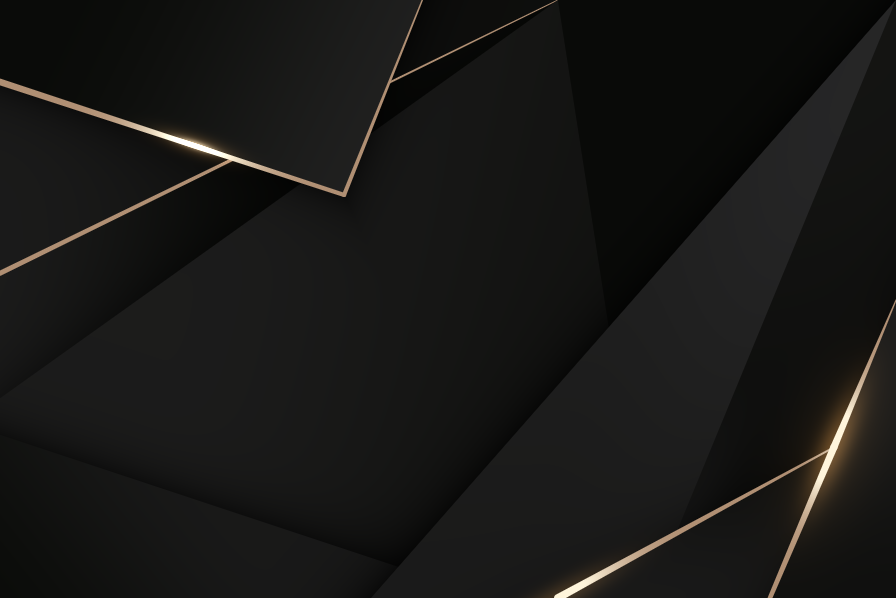
A WebGL 2 fragment shader for this background:

```glsl
#version 300 es
precision highp float;
// Overlapping dark panels with soft shadows, thin gold edges and warm glints.
// Each panel is an intersection of half planes, painted from back to front;
// the gold edges are tapered segments, whitened where a glint falls on them.
uniform vec2 u_resolution;
out vec4 outColor;

// Layout in canvas units: x runs 0..1.5, y runs 0..1.
const float ASPECT = 1.5;
const vec2 FLAP_LEFT = vec2(0.0, 0.863), FLAP_TIP = vec2(0.576, 0.674), FLAP_TOP = vec2(0.707, 1.0);
const vec2 RAIL_LEFT = vec2(0.0, 0.543), PEAK = vec2(0.934, 1.0);
const vec2 CENTRE_LEFT = vec2(0.0, 0.334), CENTRE_RIGHT = vec2(1.016, 0.473);
const vec2 BASE_LEFT = vec2(0.0, 0.273), BASE_RIGHT = vec2(0.664, 0.053);
const vec2 BLADE_FOOT = vec2(0.621, 0.0), BLADE_TOP = vec2(1.5, 1.0), FOLD_FOOT = vec2(1.133, 0.111);
const vec2 FORK = vec2(1.396, 0.252), FORK_LEFT = vec2(0.934, 0.0);
const vec2 SPINE_FOOT = vec2(1.289, 0.0), SPINE_TOP = vec2(1.5, 0.498);
const vec2 FLAP_GLINT = vec2(0.328, 0.757);

const vec3 BLACK = vec3(0.036, 0.040, 0.032);
const vec3 COAL = vec3(0.062, 0.063, 0.058);
const vec3 CHARCOAL = vec3(0.108, 0.108, 0.106);
const vec3 SLATE = vec3(0.148, 0.148, 0.150);
const vec3 GOLD = vec3(0.69, 0.56, 0.45);
const vec3 HOT = vec3(1.0, 0.96, 0.86);
const vec3 AMBER = vec3(0.85, 0.58, 0.27);

float pixel;

// Signed distance to a line, positive on the left of a -> b.
float side(vec2 p, vec2 a, vec2 b) {
    vec2 d = normalize(b - a);
    return dot(p - a, vec2(-d.y, d.x));
}

float cover(float d) {
    return clamp(d / pixel + 0.5, 0.0, 1.0);
}

// Shade cast outside a panel whose inside distance is d.
float shadow(float d, float reach, float strength) {
    return 1.0 - strength * exp(-max(-d, 0.0) / reach);
}

// Segment whose half width runs from wa to wb.
float stroke(vec2 p, vec2 a, vec2 b, float wa, float wb) {
    vec2 ab = b - a;
    float t = clamp(dot(p - a, ab) / dot(ab, ab), 0.0, 1.0);
    return cover(mix(wa, wb, t) - length(p - a - ab * t));
}

// Soft spot stretched along a direction; size is (along, across).
float glint(vec2 p, vec2 centre, vec2 along, vec2 size) {
    vec2 d = normalize(along), q = p - centre;
    vec2 r = vec2(dot(q, d), dot(q, vec2(-d.y, d.x))) / size;
    return exp(-dot(r, r));
}

vec3 gild(vec3 col, float mask, float heat) {
    return mix(col, mix(GOLD, HOT, clamp(heat, 0.0, 1.0)), mask);
}

void main() {
    pixel = 1.0 / u_resolution.y;
    vec2 p = gl_FragCoord.xy / u_resolution * vec2(ASPECT, 1.0);

    // Inside distances of the panels
    float rail = side(p, RAIL_LEFT, PEAK);
    float slope = -side(p, CENTRE_LEFT, PEAK);
    float centre = min(slope, -side(p, PEAK, CENTRE_RIGHT));
    float base = -side(p, BASE_LEFT, BASE_RIGHT);
    float blade = -side(p, BLADE_FOOT, BLADE_TOP);
    float fold = -side(p, FOLD_FOOT, BLADE_TOP);
    float spine = -side(p, SPINE_FOOT, SPINE_TOP);
    float wedge = -side(p, FORK_LEFT, FORK);
    float flap = min(side(p, FLAP_LEFT, FLAP_TIP), side(p, FLAP_TIP, FLAP_TOP));

    // Back layers around the gold rail
    vec3 strip = mix(CHARCOAL, BLACK, smoothstep(-0.05, 0.5, p.x)) * shadow(slope, 0.05, 0.35);
    vec3 upper = mix(CHARCOAL * 0.95, COAL * 0.85, smoothstep(0.0, 0.6, p.x));
    vec3 col = mix(strip, upper, cover(rail));
    float railMask = stroke(p, RAIL_LEFT, PEAK, 0.0042, 0.0008);

    // Central sheet and the black gap to its right
    col = gild(col, railMask, 0.0);
    col = mix(col, BLACK, cover(side(p, PEAK, CENTRE_RIGHT)));
    vec3 sheet = mix(CHARCOAL, COAL * 1.15, smoothstep(0.3, 1.05, p.x + 0.25 * (0.5 - p.y)));
    sheet *= shadow(base, 0.035, 0.5);
    col = mix(col, sheet, cover(centre));

    // Lower left sheet
    vec3 lower = mix(BLACK * 1.15, CHARCOAL * 0.9, smoothstep(-0.05, 0.5, p.x + p.y * 0.8));
    col = mix(col, lower, cover(base));
    col *= shadow(blade, 0.04, 0.6);

    // Bright blade folding into a dark face
    vec3 lit = mix(CHARCOAL, SLATE, smoothstep(0.0, 0.85, p.y));
    lit = mix(lit, CHARCOAL * 0.85, smoothstep(0.25, 0.0, fold + 0.25) * 0.3);
    vec3 face = mix(COAL * 0.85, COAL * 1.25, smoothstep(0.1, 0.9, p.y));
    face = mix(face, lit * 0.75, smoothstep(0.4, 0.08, p.y) * smoothstep(0.08, 0.0, fold));
    face *= shadow(spine, 0.05, 0.3);
    vec3 bladeCol = mix(lit, face, cover(fold)) * shadow(wedge, 0.035, 0.35);
    col = mix(col, bladeCol, cover(blade));

    // Lower right wedge and the sheet beyond the spine
    vec3 wedgeCol = mix(CHARCOAL * 0.9, COAL, smoothstep(0.0, 0.25, p.y));
    col = mix(col, wedgeCol * shadow(spine, 0.04, 0.3), cover(wedge) * cover(-spine));
    col = mix(col, mix(COAL, CHARCOAL, smoothstep(0.0, 0.4, p.y)), cover(spine));

    // Gold fork with glints at its joint and lower end
    vec2 spineDir = SPINE_TOP - SPINE_FOOT, armDir = FORK - FORK_LEFT;
    float jointHeat = glint(p, FORK, spineDir, vec2(0.10, 0.025));
    float footHeat = glint(p, FORK_LEFT, armDir, vec2(0.12, 0.022));
    col += AMBER * (0.35 * jointHeat + 0.22 * footHeat + 0.10 * glint(p, FORK, spineDir, vec2(0.15, 0.07)));
    col = gild(col, stroke(p, FORK_LEFT, FORK, 0.0065, 0.0015), footHeat * 1.2 + jointHeat * 0.5);
    col = gild(col, stroke(p, SPINE_FOOT, FORK, 0.0038, 0.006), jointHeat * 1.4);
    col = gild(col, stroke(p, FORK, SPINE_TOP, 0.006, 0.001), jointHeat * 1.4);

    // Upper left flap over everything, with its gold rim
    col *= mix(shadow(flap, 0.035, 0.55), 1.0, max(cover(flap), railMask * cover(rail + 0.01)));
    vec3 flapCol = mix(BLACK * 1.1, CHARCOAL * 1.2, smoothstep(0.0, 0.75, p.x + 0.5 * (0.8 - p.y)));
    col = mix(col, flapCol, cover(flap));
    vec2 rimDir = FLAP_TIP - FLAP_LEFT;
    float rimHeat = glint(p, FLAP_GLINT, rimDir, vec2(0.10, 0.03));
    col += AMBER * (0.30 * glint(p, FLAP_GLINT, rimDir, vec2(0.065, 0.016)));
    col = gild(col, stroke(p, FLAP_LEFT, FLAP_TIP, 0.0055, 0.0035), rimHeat * 1.3);
    col = gild(col, stroke(p, FLAP_TIP, FLAP_TOP, 0.0035, 0.0012), 0.0);
    col += HOT * 0.6 * glint(p, FLAP_GLINT, rimDir, vec2(0.035, 0.007));

    outColor = vec4(clamp(col, 0.0, 1.0), 1.0);
}
```
